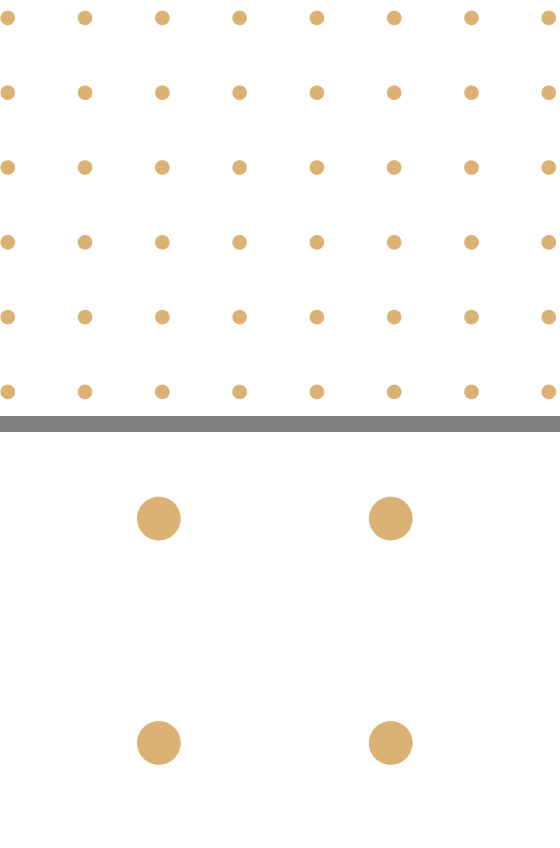
Top, the full canvas; bottom, a detail of the centre.
A WebGL 2 fragment shader for this pattern:

```glsl
#version 300 es
precision highp float;
// Sparse grid of small tan dots on white, eight across and six down.
// Each point is folded into its nearest grid cell, then a circle
// distance function gives the dot with a one-pixel soft edge.

uniform vec2 u_resolution;
out vec4 fragColor;

// Lengths are fractions of the canvas height.
const vec2 SPACING = vec2(0.1858, 0.1798);
const vec2 FIRST_DOT = vec2(0.0186, 0.0579); // centre of the lower left dot
const float DOT_RADIUS = 0.0175;
const float EDGE_PIXELS = 1.3;

const vec3 PAPER = vec3(1.0);
const vec3 TAN = vec3(0.86, 0.695, 0.455);

// Offset from the centre of the nearest dot.
vec2 nearestDot(vec2 p) {
    vec2 cell = (p - FIRST_DOT) / SPACING;
    return (fract(cell + 0.5) - 0.5) * SPACING;
}

void main() {
    vec2 p = gl_FragCoord.xy / u_resolution.y;
    float softness = 0.5 * EDGE_PIXELS / u_resolution.y;

    float dist = length(nearestDot(p)) - DOT_RADIUS;
    float dot_cover = 1.0 - smoothstep(-softness, softness, dist);

    fragColor = vec4(mix(PAPER, TAN, dot_cover), 1.0);
}
```
